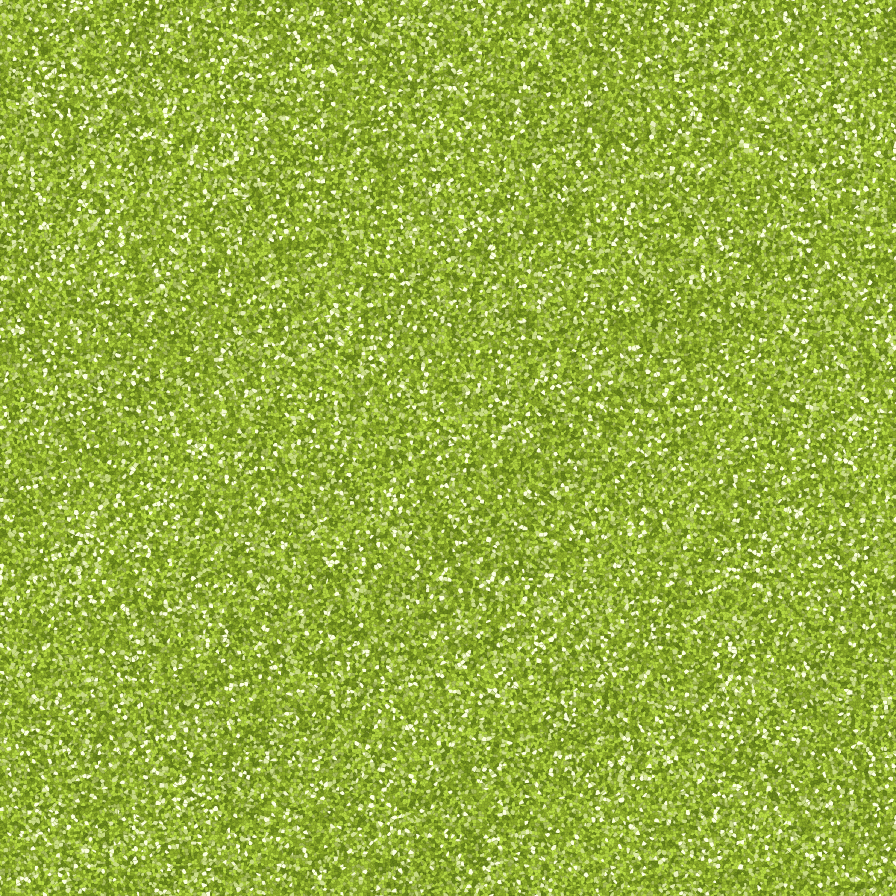
Give the GLSL for this texture, as a Shadertoy shader.

```glsl
// Lime green glitter: fine dense grains with scattered pale, sparkling flakes.

const float GRAINS_ACROSS = 305.0;
const float FLAKES_ACROSS = 230.0;
const int AA = 2;

const vec3 MOSS  = vec3(0.39, 0.50, 0.10);
const vec3 LEAF  = vec3(0.525, 0.64, 0.155);
const vec3 LIME  = vec3(0.68, 0.81, 0.25);
const vec3 STRAW = vec3(0.63, 0.71, 0.34);
const vec3 PALE  = vec3(0.79, 0.86, 0.52);
const vec3 SPARK = vec3(0.99, 1.0, 0.88);

vec3 hash3(vec2 cell, float seed) {
    vec3 p = fract(vec3(cell.xyx + seed) * vec3(0.1031, 0.1030, 0.0973));
    p += dot(p, p.yxz + 33.33);
    return fract((p.xxy + p.yzz) * p.zyx);
}

// Cellular noise: x = distance gap to the neighbouring cell, y = random cell value.
vec2 cellular(vec2 p, float seed) {
    vec2 base = floor(p);
    float nearest = 9.0, second = 9.0, value = 0.0;
    for (int j = -1; j <= 1; j++) {
        for (int i = -1; i <= 1; i++) {
            vec2 cell = base + vec2(i, j);
            vec3 rnd = hash3(cell, seed);
            float d = distance(p, cell + rnd.xy);
            if (d < nearest) {
                second = nearest;
                nearest = d;
                value = rnd.z;
            } else {
                second = min(second, d);
            }
        }
    }
    return vec2(second - nearest, value);
}

// Layered, warped sines, roughly -1 to 1, for uneven density.
float drift(vec2 uv) {
    return (sin(uv.x * 9.0 + 2.0 * sin(uv.y * 7.0))
          + sin(uv.y * 17.0 + 1.5 * sin(uv.x * 11.0))
          + sin(uv.x * 23.0 - uv.y * 19.0)) / 3.0;
}

vec3 grainColor(float value) {
    vec3 color = mix(MOSS, LEAF, smoothstep(0.12, 0.32, value));
    color = mix(color, LIME, smoothstep(0.54, 0.66, value));
    color = mix(color, STRAW, step(0.87, value));
    return mix(color, PALE, step(0.97, value));
}

vec3 glitter(vec2 uv) {
    float broad = drift(uv);
    float clumps = drift(uv.yx * 5.3 + 1.7 * broad);
    float density = 0.6 * broad + 0.7 * clumps;

    // Base grains with darker seams
    vec2 grain = cellular(uv * GRAINS_ACROSS, 3.0);
    float seam = smoothstep(0.0, 0.3, grain.x);
    vec3 color = grainColor(grain.y) * mix(0.86, 1.05, seam);
    color *= 1.0 + 0.03 * density;

    // Larger reflective flakes, brightest at the rarest values
    vec2 flake = cellular(uv * FLAKES_ACROSS, 71.0);
    float body = smoothstep(0.0, 0.16, flake.x);
    float limit = 0.145 + 0.035 * density;
    float glint = 1.0 - smoothstep(0.35, 0.7, flake.y / limit);
    vec3 flakeColor = mix(PALE, SPARK, glint);
    return mix(color, flakeColor, body * step(flake.y, limit));
}

void mainImage(out vec4 fragColor, in vec2 fragCoord) {
    // Average several samples to smooth the grain edges
    vec3 sum = vec3(0.0);
    for (int j = 0; j < AA; j++) {
        for (int i = 0; i < AA; i++) {
            vec2 offset = (vec2(i, j) + 0.5) / float(AA) - 0.5;
            sum += glitter((fragCoord + offset) / iResolution.y);
        }
    }
    fragColor = vec4(sum / float(AA * AA), 1.0);
}
```
